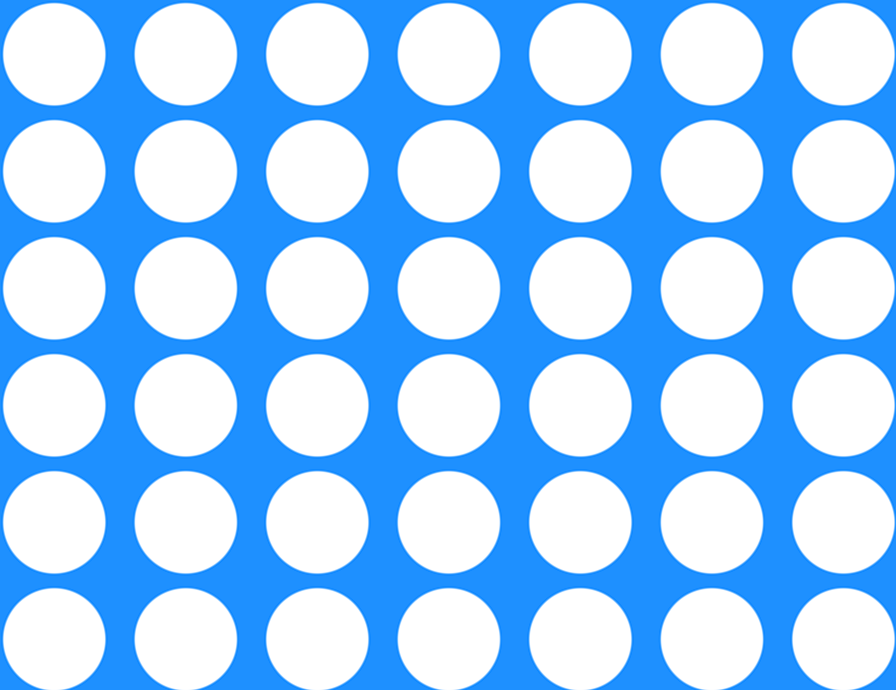
Give the GLSL for this pattern, as a WebGL 1 fragment shader.

```glsl
precision highp float;
// White dots in a regular grid of 7 columns by 6 rows on flat blue.
// The plane is folded into cells with fract, and each cell holds one
// circle distance function with a smooth edge and a faint darker rim.

uniform vec2 u_resolution;

// Lengths are in canvas widths, measured from the top left corner
const vec2 FIRST_CENTER = vec2(0.0606, 0.0606);
const vec2 SPACING = vec2(0.1468, 0.1306);
const float DOT_RADIUS = 0.0571;
const float EDGE_SOFTNESS = 0.0013;
const float RIM_OFFSET = 0.0020;
const float RIM_WIDTH = 0.0010;

const vec3 GROUND_COLOR = vec3(0.118, 0.565, 1.0);
const vec3 RIM_COLOR = vec3(0.05, 0.53, 1.0);
const vec3 DOT_COLOR = vec3(1.0);

// Signed distance to the dot in the current cell, negative inside
float dotDistance(vec2 point) {
  vec2 cell = (point - FIRST_CENTER) / SPACING;
  vec2 fromCenter = (fract(cell + 0.5) - 0.5) * SPACING;
  return length(fromCenter) - DOT_RADIUS;
}

void main() {
  vec2 fromTopLeft = vec2(gl_FragCoord.x, u_resolution.y - gl_FragCoord.y);
  float dist = dotDistance(fromTopLeft / u_resolution.x);

  // Thin rim just outside each dot
  float rim = 1.0 - smoothstep(0.0, RIM_WIDTH, abs(dist - RIM_OFFSET));
  vec3 color = mix(GROUND_COLOR, RIM_COLOR, rim);

  // Dot fill, smoothed over at least one pixel
  float softness = max(EDGE_SOFTNESS, 0.6 / u_resolution.x);
  float fill = 1.0 - smoothstep(-softness, softness, dist);
  color = mix(color, DOT_COLOR, fill);

  gl_FragColor = vec4(color, 1.0);
}
```
